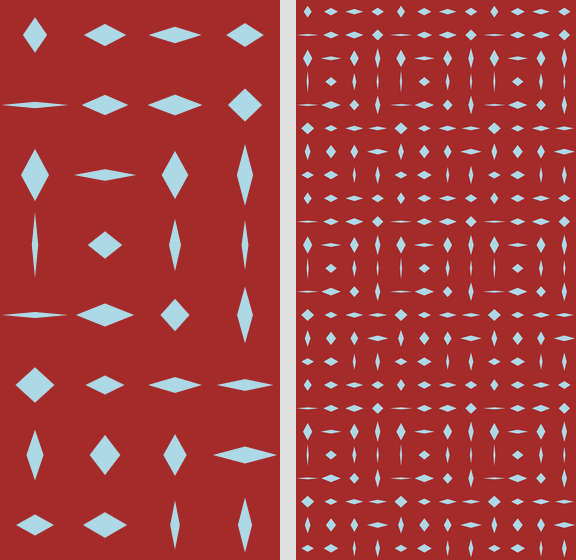
Left: one tile. Right: repeated 3 by 3.
This pattern is drawn by a WebGL 1 fragment shader. Its source:

```glsl
precision highp float;
// Grid of pale blue diamonds on brick red, each stretched wide or tall at random.

uniform vec2 u_resolution;

const vec2 GRID = vec2(4.0, 8.0);              // repeats across and down
const vec3 GROUND_COLOR = vec3(0.647, 0.165, 0.165);
const vec3 DIAMOND_COLOR = vec3(0.678, 0.847, 0.902);
const float MEAN_SPAN = 0.484;                 // half width + half height, in cells
const float SPAN_SPREAD = 0.12;                // largest deviation of that sum
const vec2 WIDTH_SHARE = vec2(0.07, 0.93);     // range of the width's part of the sum
const float MAX_RADIUS = 0.485;                // keeps every tip inside its cell
const float SEED = 3.0;

// Random value in 0..1 for a cell; each channel gives an independent value.
float hash(vec2 cell, float channel) {
    return fract(sin(dot(cell, vec2(127.1, 311.7)) + (channel + SEED) * 74.7) * 43758.5);
}

// Half width and half height: a tall diamond is narrow and a wide one is flat.
vec2 diamondRadii(vec2 cell) {
    float share = mix(WIDTH_SHARE.x, WIDTH_SHARE.y, hash(cell, 0.0));
    float deviation = hash(cell, 1.0) + hash(cell, 2.0) - 1.0;
    float span = MEAN_SPAN + SPAN_SPREAD * deviation;
    return min(span * vec2(share, 1.0 - share), vec2(MAX_RADIUS));
}

// Signed distance to the slanted sides, cut off at the tips.
float diamondDistance(vec2 p, vec2 radii) {
    vec2 q = abs(p);
    float sides = (dot(q, radii.yx) - radii.x * radii.y) / length(radii);
    vec2 tips = q - radii;
    return max(sides, max(tips.x, tips.y));
}

void main() {
    vec2 gridPos = gl_FragCoord.xy / u_resolution * GRID;
    vec2 cell = mod(floor(gridPos), GRID);
    vec2 local = fract(gridPos) - 0.5;

    // One pixel of edge smoothing, measured in cells.
    float pixel = max(GRID.x / u_resolution.x, GRID.y / u_resolution.y);
    float dist = diamondDistance(local, diamondRadii(cell));
    float coverage = clamp(0.5 - dist / pixel, 0.0, 1.0);

    gl_FragColor = vec4(mix(GROUND_COLOR, DIAMOND_COLOR, coverage), 1.0);
}
```
